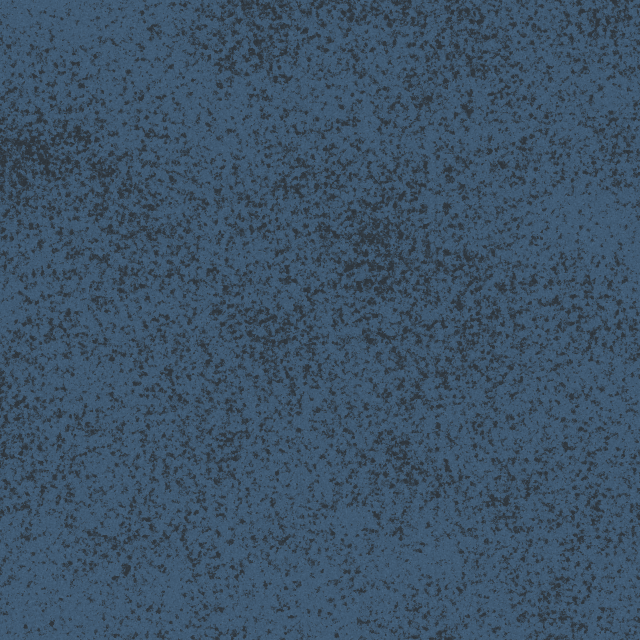
Write a WebGL 1 fragment shader that draws this texture.

```glsl
precision highp float;

uniform vec2 u_resolution;

const vec3 BLUE = vec3(0.254, 0.358, 0.456);
const vec3 CHARCOAL = vec3(0.185, 0.215, 0.242);

vec3 hash3(vec2 cell, float seed) {
  vec3 p = fract(vec3(cell.xyx + seed) * vec3(0.1031, 0.1030, 0.0973));
  p += dot(p, p.yxz + 33.33);
  return fract((p.xxy + p.yzz) * p.zyx);
}

// Cellular noise: each cell scatters one soft blob of random sign.
float blobNoise(vec2 p, float seed) {
  vec2 cell = floor(p);
  vec2 local = p - cell;
  float sum = 0.0;
  for (int y = -1; y <= 1; y++) {
    for (int x = -1; x <= 1; x++) {
      vec2 offset = vec2(float(x), float(y));
      vec3 rnd = hash3(cell + offset, seed);
      vec2 d = offset + rnd.xy - local;
      float falloff = max(0.0, 1.0 - dot(d, d));
      sum += (rnd.z * 2.0 - 1.0) * falloff * falloff * falloff;
    }
  }
  return sum;
}

float layeredBlobs(vec2 p, float gain, float seed) {
  float sum = 0.0;
  float amplitude = 1.0;
  for (int i = 0; i < 3; i++) {
    sum += amplitude * blobNoise(p, seed + float(i) * 17.3);
    p = mat2(1.6, 1.2, -1.2, 1.6) * p;
    amplitude *= gain;
  }
  return sum;
}

// Fraction of charcoal showing, from fine specks gathered in broad patches.
float speckCoverage(vec2 uv, float threshold, float softness) {
  float patches = layeredBlobs(uv * vec2(4.0, 4.8), 0.55, 11.0);
  float specks = 0.5 * layeredBlobs(uv * 150.0, 0.7, 71.0);
  float level = specks + 0.2 * patches - threshold;
  return smoothstep(-softness, softness, level);
}

void main() {
  vec2 uv = gl_FragCoord.xy / min(u_resolution.x, u_resolution.y);

  vec3 color = mix(BLUE, CHARCOAL, speckCoverage(uv, 0.21, 0.32));

  // Fine grain over the whole surface
  float grain = blobNoise(uv * 460.0, 131.0);
  color *= 1.0 + 0.09 * grain;

  gl_FragColor = vec4(color, 1.0);
}
```
